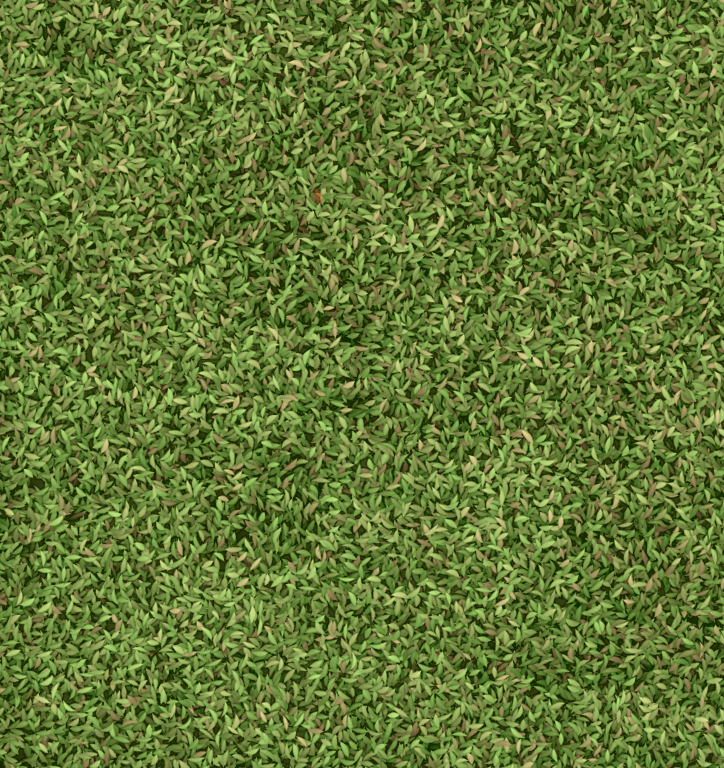
Reproduce this texture procedurally as a Shadertoy shader.

```glsl
// Dense short turf seen from above: seven layers of small curled blades,
// one blade per jittered grid cell, painted from dark roots to pale tips.
// Tone and warmth are composited separately, then mapped to grass colours.

vec4 hash4(vec2 p) {
    vec4 k = vec4(dot(p, vec2(127.1, 311.7)), dot(p, vec2(269.5, 183.3)),
                  dot(p, vec2(419.2, 371.9)), dot(p, vec2(91.7, 233.1)));
    return fract(sin(k) * 43758.5453);
}

float noise(vec2 p) {
    vec2 i = floor(p), f = fract(p);
    f = f * f * (3.0 - 2.0 * f);
    return mix(mix(hash4(i).x, hash4(i + vec2(1, 0)).x, f.x),
               mix(hash4(i + vec2(0, 1)).x, hash4(i + vec2(1, 1)).x, f.x), f.y);
}

// Paints one layer of blades over turf = (tone, warmth)
vec2 paintBlades(vec2 turf, vec2 uv, float layer, float lean) {
    vec2 p = uv * 58.0 + layer * vec2(3.37, 5.71);
    vec2 cell = floor(p);
    for (int y = -1; y <= 1; y++)
    for (int x = -1; x <= 1; x++) {
        vec2 id = cell + vec2(x, y);
        vec4 r = hash4(id + 71.3 * layer);
        vec4 s = fract(r * 37.3);

        // Blade frame: x runs from root to tip, y across the bent blade
        float angle = lean + 3.0 * (r.z - 0.5);
        vec2 dir = vec2(cos(angle), sin(angle));
        vec2 d = p - id - r.xy;
        vec2 q = vec2(dot(d, dir), dot(d, vec2(-dir.y, dir.x)));
        q.y += (s.x - 0.5) * 1.1 * q.x * q.x;

        float along = q.x / mix(0.45, 0.7, s.y);
        float width = mix(0.15, 0.23, s.z);
        float edge = abs(q.y) - width * (1.0 - along * along);
        float cover = smoothstep(0.09, -0.09, edge);
        float shadow = smoothstep(0.2, 0.0, edge);

        float ridge = max(0.0, 1.0 - abs(q.y) / width);
        float tone = 0.16 + 0.085 * layer + 0.58 * (r.w - 0.5)
                   + 0.14 * along + 0.12 * ridge;
        float straw = step(0.9, s.w) * 0.6;
        turf.x -= 0.13 * shadow;
        turf = mix(turf, vec2(tone, s.w - 0.55 + straw), cover);
    }
    return turf;
}

void mainImage(out vec4 fragColor, in vec2 fragCoord) {
    vec2 uv = fragCoord / iResolution.y;

    // Blades lean together in broad tufts
    float lean = 1.4 + 1.4 * (noise(uv * 7.0) - 0.5);
    vec2 turf = vec2(0.03, 0.1);
    for (int i = 0; i < 7; i++) turf = paintBlades(turf, uv, float(i), lean);

    // Uneven wear: soft lighter and darker patches
    turf.x += 0.14 * (noise(uv * 13.0 + 4.0) - 0.5) + 0.1 * (noise(uv * 30.0) - 0.5);

    float tone = clamp(turf.x, -0.15, 1.15);
    vec3 color = mix(vec3(0.17, 0.24, 0.04), vec3(0.70, 0.79, 0.45), tone);
    color += turf.y * vec3(0.11, -0.03, 0.06);

    // A single dry orange leaf fragment
    vec2 leaf = (uv - vec2(0.414, 0.744)) / vec2(0.006, 0.013);
    float dry = smoothstep(1.1, 0.5, length(leaf + vec2(0.3 * leaf.y, 0.0)));
    color = mix(color, vec3(0.78, 0.52, 0.26) * (0.65 + 0.5 * tone), 0.85 * dry);

    fragColor = vec4(clamp(color, 0.0, 1.0), 1.0);
}
```
